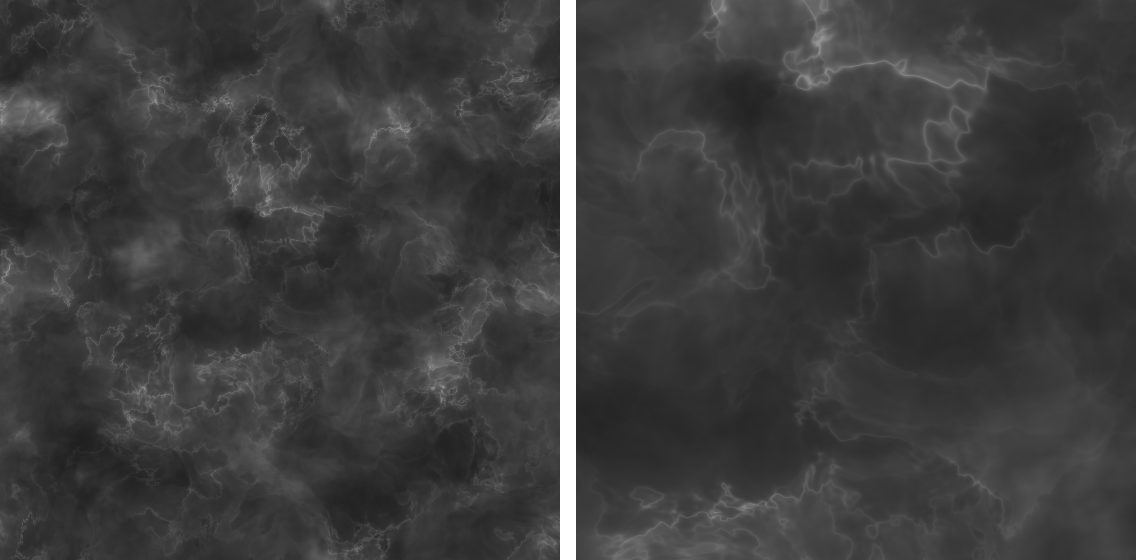
Left, the full canvas; right, a detail of the centre.
Reproduce this texture procedurally as a three.js fragment shader.

```glsl
// Dark smoky stone: soft charcoal clouds crossed by thin, crinkled pale veins.
// Warped, wrapping gradient noise gives the clouds; the zero contours of
// further noise layers give the veins, which fade in and out in patches.
varying vec2 vUv;

const float TAU = 6.2831853;

// Random unit vector of a lattice cell, wrapped to the period.
vec2 gradient(vec2 cell, float period, float seed) {
  cell = floor(mod(cell + 0.5, period));
  vec3 h = fract((cell.xyx + seed * vec3(7.13, 3.71, 5.17)) * vec3(0.1031, 0.1030, 0.0973));
  h += dot(h, h.yzx + 33.33);
  float angle = TAU * fract((h.x + h.y) * h.z);
  return vec2(cos(angle), sin(angle));
}

// Gradient noise, about -0.7 to 0.7, repeating every period cells.
float noise(vec2 p, float period, float seed) {
  vec2 cell = floor(p);
  vec2 f = p - cell;
  vec2 blend = f * f * f * (f * (f * 6.0 - 15.0) + 10.0);
  vec2 right = vec2(1.0, 0.0);
  vec2 up = vec2(0.0, 1.0);
  float a = dot(gradient(cell, period, seed), f);
  float b = dot(gradient(cell + right, period, seed), f - right);
  float c = dot(gradient(cell + up, period, seed), f - up);
  float d = dot(gradient(cell + 1.0, period, seed), f - 1.0);
  return mix(mix(a, b, blend.x), mix(c, d, blend.x), blend.y);
}

// Sum of octaves; the gain sets how rough the result is.
float fbm(vec2 p, float frequency, int octaves, float gain, float seed) {
  float sum = 0.0;
  float amplitude = 1.0;
  for (int i = 0; i < 6; i++) {
    if (i >= octaves) break;
    float layer = seed + float(i) * 1.7;
    sum += amplitude * noise(p * frequency + layer * vec2(0.37, 0.61), frequency, layer);
    frequency *= 2.0;
    amplitude *= gain;
  }
  return sum;
}

void main() {
  // Bend the plane, then make a skewed copy that stretches along the diagonal.
  vec2 bend = vec2(fbm(vUv, 5.0, 4, 0.5, 2.0), fbm(vUv, 5.0, 4, 0.5, 13.0));
  vec2 p = vUv + 0.035 * bend;
  vec2 diagonal = vec2(p.x, 2.0 * p.y - p.x);

  // Soft clouds, with a few brighter drifts of haze.
  float cloud = 0.5 * fbm(diagonal, 3.0, 2, 0.5, 21.0) + 0.55 * fbm(p, 6.0, 6, 0.6, 34.0);
  float haze = smoothstep(0.2, 0.85, fbm(p, 5.0, 5, 0.55, 47.0));
  float light = 0.68 * cloud + 0.5 * haze;

  // Veins: bright cusps on contours, with a faint step in tone across them.
  for (int i = 0; i < 5; i++) {
    float seed = 60.0 + 17.0 * float(i);
    float patches = smoothstep(-0.2, 0.6, fbm(p, 5.0, 2, 0.5, seed + 8.0));
    float level = fbm(p, 4.0 + float(i), 6, mix(0.46, 0.62, patches), seed);
    float vein = 0.034 / (0.034 + sqrt(level * level + 0.00003));
    light += vein * (0.13 + 0.62 * patches * patches);
    light += 0.08 * (smoothstep(-0.02, 0.08, level) - 0.5);
  }

  float tone = 0.177 * exp(light);
  gl_FragColor = vec4(vec3(min(tone, 0.58)), 1.0);
}
```
